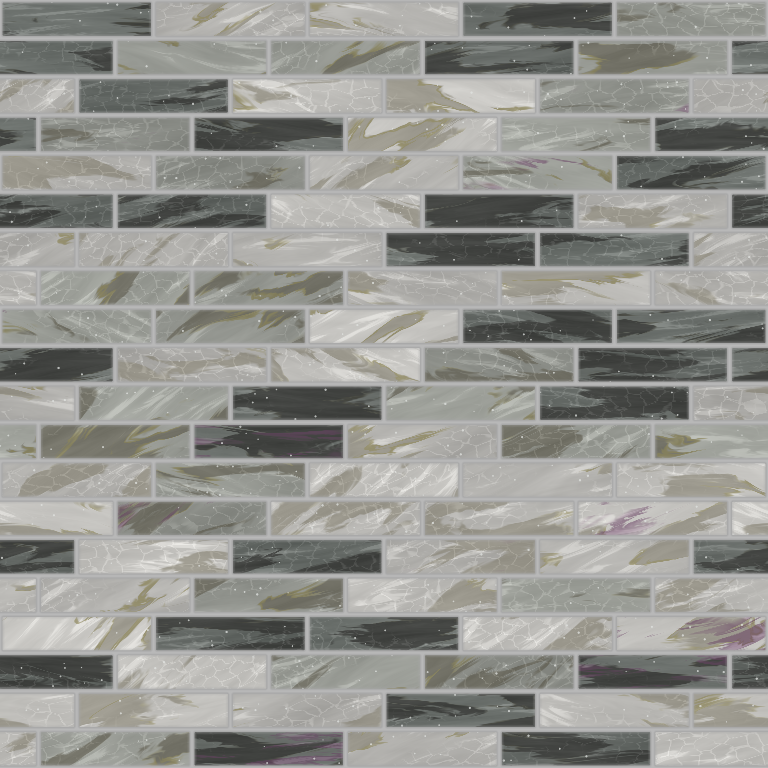
This pattern is drawn by a Shadertoy shader. Its source:

```glsl
const float ROWS = 20.0;
const float COLUMNS = 5.0;
const float TILE_LENGTH = 4.0;      // in row heights
const float ROW_SHIFT = 1.0;        // quarter of a tile per row
const float JOINT = 0.13;           // in row heights
const float CORNER = 0.03;
const float DARK_SHARE = 0.26;
const float MID_SHARE = 0.50;
const float SPECK_SHARE = 0.07;

const vec3 GROUT = vec3(0.70, 0.70, 0.70);
const vec3 PALE = vec3(0.745, 0.74, 0.725);
const vec3 TAUPE = vec3(0.55, 0.535, 0.48);
const vec3 STONE = vec3(0.60, 0.61, 0.585);
const vec3 UMBER = vec3(0.39, 0.38, 0.33);
const vec3 SLATE = vec3(0.42, 0.44, 0.425);
const vec3 CHARCOAL = vec3(0.235, 0.24, 0.23);
const vec3 GOLD = vec3(0.56, 0.53, 0.33);
const vec3 PLUM = vec3(0.40, 0.25, 0.38);
const vec3 SPECK = vec3(0.88, 0.89, 0.88);

float hash(vec2 p) {
    vec3 q = fract(p.xyx * vec3(0.1031, 0.1030, 0.0973));
    q += dot(q, q.yzx + 33.33);
    return fract((q.x + q.y) * q.z);
}

mat2 rotation(float angle) {
    float c = cos(angle), s = sin(angle);
    return mat2(c, s, -s, c);
}

// Layered, self-warping sines, roughly -1 to 1
float marble(vec2 p) {
    mat2 turn = 1.85 * rotation(0.9);
    float sum = 0.0, weight = 0.52;
    for (int i = 0; i < 5; i++) {
        p += 0.6 * sin(p.yx * 1.3 + float(i));
        sum += weight * sin(p.x + sin(p.y));
        p = turn * p + 1.7;
        weight *= 0.58;
    }
    return sum;
}

// Cellular noise: nearest distance, second distance, cell value
vec3 cells(vec2 p) {
    vec2 base = floor(p);
    vec3 result = vec3(8.0, 8.0, 0.0);
    for (int y = -1; y <= 1; y++)
    for (int x = -1; x <= 1; x++) {
        vec2 cell = base + vec2(x, y);
        vec2 site = cell + vec2(hash(cell), hash(cell + 57.3));
        float d = distance(p, site);
        if (d < result.x) result = vec3(d, result.x, hash(cell + 19.7));
        else result.y = min(result.y, d);
    }
    return result;
}

float roundedBox(vec2 p, vec2 halfSize, float radius) {
    vec2 d = abs(p) - halfSize + radius;
    return length(max(d, 0.0)) + min(max(d.x, d.y), 0.0) - radius;
}

vec3 stoneColor(vec2 p, vec2 id, float pixel) {
    float tone = hash(id + 3.1);
    float rare = hash(id + 41.9);
    vec2 seed = 60.0 * vec2(hash(id + 11.3), hash(id + 23.7));
    float dark = 1.0 - step(DARK_SHARE, tone);
    float mid = (1.0 - dark) * (1.0 - step(MID_SHARE, tone));

    // Slanted grain, flatter on dark tiles
    float slant = mix(-0.45, 0.75, hash(id + 71.0)) * mix(1.0, 0.2, dark);
    vec2 grain = rotation(-slant) * p * vec2(0.75, mix(2.6, 4.2, dark)) + seed;
    float cloud = marble(grain * 0.6 + 9.0);
    float streak = marble(grain * 1.25 + 0.5 * cloud);
    float fine = marble(grain * vec2(1.6, 2.8) + 31.0);

    vec3 ground = mix(mix(PALE, STONE, mid), SLATE, dark);
    vec3 patchTint = mix(mix(TAUPE, UMBER, mid), CHARCOAL, dark);
    ground *= mix(0.91, 1.04, hash(id + 87.0));
    ground += 0.045 * cloud + 0.025 * fine;

    // Broken patches; their extent differs from tile to tile
    float level = mix(-0.05, 0.55, rare) - 0.25 * dark;
    float patches = smoothstep(level, level + 0.28, streak + 0.25 * cloud);
    vec3 color = mix(ground, patchTint + 0.03 * fine, patches * mix(0.7, 0.88, dark));

    // Mineral stains, crackle and pale drifts
    float stained = smoothstep(0.0, 0.5, cloud) * (1.0 - 0.85 * dark);
    float rim = 1.0 - smoothstep(0.03, 0.14, abs(streak - level - 0.05));
    color = mix(color, GOLD, 0.55 * rim * stained);
    float plum = step(0.87, hash(id + 103.0)) * smoothstep(0.15, 0.4, fine);
    color = mix(color, PLUM, 0.55 * plum * smoothstep(-0.1, 0.4, cloud));
    vec3 crackle = cells(p * vec2(2.2, 3.6) + seed + 0.35 * vec2(cloud, fine));
    float vein = 1.0 - smoothstep(0.02, 0.12, crackle.y - crackle.x);
    color += 0.07 * vein * smoothstep(-0.2, 0.4, -cloud);
    color += 0.08 * smoothstep(0.35, 0.8, fine) * (1.0 - patches);

    // Bright mineral specks
    vec3 grit = cells(p * 5.0 + seed.yx);
    float size = mix(0.07, 0.15, hash(vec2(grit.z * 91.0, tone)));
    float speck = 1.0 - smoothstep(size - 2.5 * pixel, size + 2.5 * pixel, grit.x);
    return mix(color, SPECK, 0.75 * speck * step(1.0 - SPECK_SHARE, grit.z));
}

void mainImage(out vec4 fragColor, in vec2 fragCoord) {
    float pixel = ROWS / iResolution.y;
    vec2 p = fragCoord * pixel;

    // Running bond, each row stepped by a quarter tile
    float row = ROWS - 1.0 - floor(p.y);
    float along = (p.x + row * ROW_SHIFT) / TILE_LENGTH;
    vec2 id = vec2(mod(floor(along), COLUMNS), row);
    vec2 local = vec2((fract(along) - 0.5) * TILE_LENGTH, fract(p.y) - 0.5);
    float edge = roundedBox(local, 0.5 * vec2(TILE_LENGTH, 1.0) - 0.5 * JOINT, CORNER);

    // Softened tile rim and rounded joint
    vec3 tile = stoneColor(local, id, pixel);
    tile = mix(tile, GROUT * 0.93, 0.35 * smoothstep(-0.08, 0.0, edge));
    vec3 joint = GROUT * mix(0.94, 1.03, smoothstep(0.0, 0.5 * JOINT, edge));
    float cover = 1.0 - smoothstep(-0.5 * pixel, 0.5 * pixel, edge);
    fragColor = vec4(clamp(mix(joint, tile, cover), 0.0, 1.0), 1.0);
}
```
